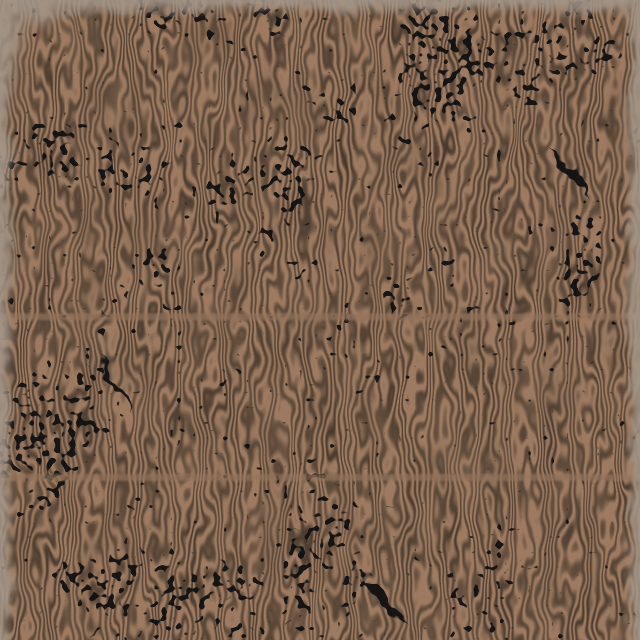
Reproduce this texture procedurally as a WebGL 2 fragment shader.

```glsl
#version 300 es
precision highp float;
// Weathered wood board: wavy vertical grain, clustered dark pits, cracks and dusty grey edges.

uniform vec2 u_resolution;
out vec4 fragColor;

const float TAU = 6.2831853;
const vec3 LIGHT_WOOD = vec3(0.615, 0.48, 0.378);
const vec3 DARK_WOOD = vec3(0.33, 0.26, 0.205);
const vec3 PIT_BLACK = vec3(0.06, 0.065, 0.07);
const vec3 DUST_GREY = vec3(0.64, 0.59, 0.54);

float hash(vec2 cell) {
    vec3 q = fract(vec3(cell.xyx) * 0.1031);
    q += dot(q, q.yzx + 33.33);
    return fract((q.x + q.y) * q.z);
}

float cornerSlope(vec2 cell, vec2 offset) {
    float angle = TAU * hash(cell);
    return dot(vec2(cos(angle), sin(angle)), offset);
}

// Gradient noise, roughly -1 to 1
float gradientNoise(vec2 p) {
    vec2 cell = floor(p);
    vec2 f = p - cell;
    vec2 s = f * f * f * (f * (f * 6.0 - 15.0) + 10.0);
    vec2 e = vec2(1.0, 0.0);
    float low = mix(cornerSlope(cell, f), cornerSlope(cell + e.xy, f - e.xy), s.x);
    float high = mix(cornerSlope(cell + e.yx, f - e.yx), cornerSlope(cell + e.xx, f - e.xx), s.x);
    return 1.4 * mix(low, high, s.y);
}

// Soft horizontal stripe, 1 at its centre line
float seam(float y, float centre, float halfWidth) {
    return 1.0 - smoothstep(0.2 * halfWidth, halfWidth, abs(y - centre));
}

// Grain brightness: warped vertical lines that close into knots
float grainTone(vec2 p) {
    float phase = 82.0 * p.x
        + 2.1 * gradientNoise(p * vec2(28.0, 7.0) + 11.0)
        + 0.9 * gradientNoise(p * vec2(58.0, 24.0) + 47.0);
    float resolved = 1.0 - smoothstep(0.35, 0.7, fwidth(phase));
    float strength = 0.95 + 0.4 * gradientNoise(p * vec2(18.0, 9.0) + 5.0);
    float patches = gradientNoise(p * vec2(32.0, 10.0) + 83.0);
    return 0.57 + 0.5 * strength * resolved * cos(TAU * phase) + 0.22 * patches;
}

// Small dark pits gathered into clumps along loose bands
float pitMask(vec2 p) {
    float clump = gradientNoise(p * 5.0 + 21.0) + 0.6 * gradientNoise(p * 16.0 + 63.0);
    clump += 0.12 * cos(TAU * (p.y - 0.03) / 0.25);
    clump -= 0.35 * smoothstep(0.65, 0.95, p.x) * (1.0 - p.y);
    float threshold = mix(0.70, 0.15, smoothstep(-0.1, 0.75, clump));
    float speck = gradientNoise(p * 84.0 + 137.0);
    return smoothstep(threshold - 0.1, threshold + 0.12, speck);
}

// Ragged tapering crack around a centre
float crackMask(vec2 p, vec2 centre, float angle, float halfLength, float width) {
    vec2 d = p - centre;
    vec2 along = vec2(cos(angle), sin(angle));
    float t = dot(d, along) / halfLength;
    float side = dot(d, vec2(-along.y, along.x));
    side += 0.012 * gradientNoise(p * 28.0) + 0.006 * gradientNoise(p * 75.0);
    float girth = width * (1.0 - t * t);
    return 1.0 - smoothstep(girth - 0.0015, girth + 0.0015, abs(side));
}

// Dust along the left, right and top edges, widest in the upper left corner
float dustMask(vec2 p) {
    float edge = min(min(p.x, 1.0 - p.x), 1.0 - p.y);
    float corner = 1.0 - smoothstep(0.0, 0.16, length(p - vec2(0.0, 1.0)));
    float ragged = 0.009 * gradientNoise(p * 18.0 + 9.0) + 0.004 * gradientNoise(p * 60.0);
    return 1.0 - smoothstep(0.002, 0.028 + 0.05 * corner, edge + ragged);
}

void main() {
    vec2 p = gl_FragCoord.xy / u_resolution;

    // Grain, worn smooth across the two seams
    float worn = max(seam(p.y, 0.254, 0.009), seam(p.y, 0.505, 0.009));
    float tone = mix(grainTone(p), 0.85, 0.7 * worn);
    vec3 color = mix(DARK_WOOD, LIGHT_WOOD, clamp(tone, -0.15, 1.0));

    // Pits and cracks
    float dark = pitMask(p) * (1.0 - 0.7 * worn);
    for (int i = 0; i < 3; i++) {
        float n = float(i);
        vec2 centre = fract(vec2(0.60, 0.06) + n * vec2(0.29, 0.67));
        float width = 0.0075 - 0.0018 * n;
        dark = max(dark, crackMask(p, centre, -0.75 - 0.15 * n, 0.05, width));
    }
    color = mix(color, PIT_BLACK, 0.95 * dark);

    // Dusty border
    color = mix(color, DUST_GREY, 0.85 * dustMask(p));
    fragColor = vec4(color, 1.0);
}
```
